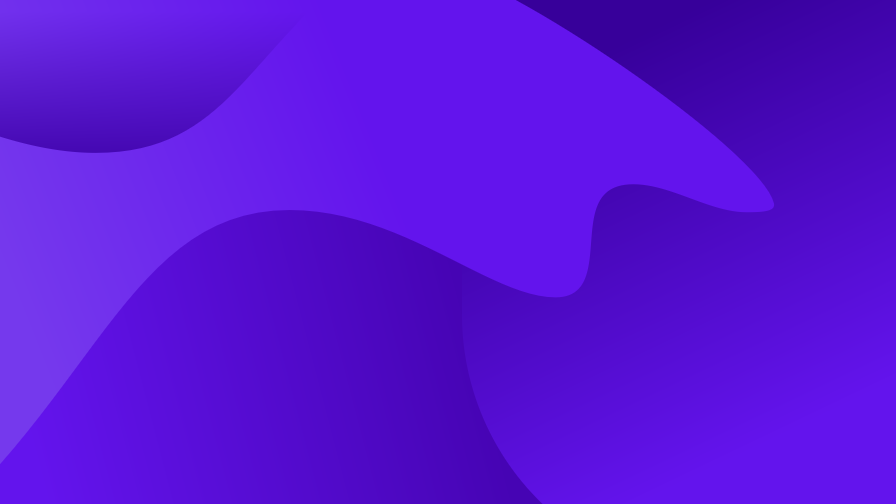
A Shadertoy shader for this background:

```glsl
// Draws a flowing violet ribbon with a shaded scoop over two gradient panels.

// Canvas units: 9 high, 16 wide at 16:9, origin at the lower left.
const float CANVAS_HEIGHT = 9.0;
const int CURVE_STEPS = 24;

const vec3 VIOLET = vec3(0.390, 0.078, 0.930);
const vec3 LILAC  = vec3(0.460, 0.222, 0.930);
const vec3 INDIGO = vec3(0.275, 0.015, 0.705);
const vec3 NIGHT  = vec3(0.215, 0.000, 0.605);
const vec3 SHADE  = vec3(0.270, 0.030, 0.700);

const vec2 PANEL_CENTER = vec2(12.94, 3.38);
const float PANEL_RADIUS = 4.69;
const float SCOOP_TOP = 8.8;
const float SCOOP_BOTTOM = 6.27;

// Closed outline, built edge by edge: squared distance and inside sign.
struct Outline { float dist2; float side; };

void addLine(inout Outline o, vec2 p, vec2 a, vec2 b) {
    vec2 e = b - a, w = p - a;
    vec2 off = w - e * clamp(dot(w, e) / dot(e, e), 0.0, 1.0);
    o.dist2 = min(o.dist2, dot(off, off));
    // Even-odd rule with a ray towards +x
    if ((a.y > p.y) != (b.y > p.y) && w.x < e.x * w.y / e.y) o.side = -o.side;
}

void addCurve(inout Outline o, vec2 p, vec2 a, vec2 b, vec2 c, vec2 d) {
    vec2 last = a;
    for (int i = 1; i <= CURVE_STEPS; i++) {
        float t = float(i) / float(CURVE_STEPS), s = 1.0 - t;
        vec2 next = s*s*s*a + 3.0*s*s*t*b + 3.0*s*t*t*c + t*t*t*d;
        addLine(o, p, last, next);
        last = next;
    }
}

float signedDistance(Outline o) { return o.side * sqrt(o.dist2); }

float ribbonDistance(vec2 p) {
    Outline o = Outline(1e6, 1.0);
    vec2 top = vec2(9.21, 9.0), tip = vec2(13.82, 5.37), beak = vec2(13.33, 5.21);
    vec2 notch = vec2(11.31, 5.71), neck = vec2(10.56, 4.73);
    vec2 lobe = vec2(9.92, 3.69), crest = vec2(5.17, 5.25), left = vec2(0.0, 0.71);
    addCurve(o, p, top, vec2(11.04, 8.0), vec2(13.65, 6.08), tip);
    addCurve(o, p, tip, vec2(13.85, 5.23), vec2(13.65, 5.21), beak);
    addCurve(o, p, beak, vec2(12.67, 5.21), vec2(11.98, 5.71), notch);
    addCurve(o, p, notch, vec2(10.67, 5.71), vec2(10.60, 5.25), neck);
    addCurve(o, p, neck, vec2(10.52, 4.21), vec2(10.50, 3.69), lobe);
    addCurve(o, p, lobe, vec2(8.75, 3.69), vec2(7.19, 5.25), crest);
    addCurve(o, p, crest, vec2(2.81, 5.25), vec2(1.98, 2.96), left);
    // Close outside the canvas
    addLine(o, p, left, vec2(-1.0, -0.43));
    addLine(o, p, vec2(-1.0, -0.43), vec2(-1.0, 10.0));
    addLine(o, p, vec2(-1.0, 10.0), vec2(7.38, 10.0));
    addLine(o, p, vec2(7.38, 10.0), top);
    return signedDistance(o);
}

float scoopDistance(vec2 p) {
    Outline o = Outline(1e6, 1.0);
    vec2 left = vec2(0.0, 6.56), low = vec2(1.71, SCOOP_BOTTOM), right = vec2(5.21, 8.48);
    addCurve(o, p, left, vec2(0.58, 6.38), vec2(1.15, SCOOP_BOTTOM), low);
    addCurve(o, p, low, vec2(3.50, SCOOP_BOTTOM), vec2(4.13, 7.33), right);
    addLine(o, p, right, vec2(6.6, 10.0));
    addLine(o, p, vec2(6.6, 10.0), vec2(-1.0, 10.0));
    addLine(o, p, vec2(-1.0, 10.0), vec2(-1.0, 6.9));
    addLine(o, p, vec2(-1.0, 6.9), left);
    return signedDistance(o);
}

// Right panel: straight left side that rounds off towards the bottom
float panelDistance(vec2 p) {
    return length(min(p - PANEL_CENTER, 0.0)) - PANEL_RADIUS;
}

// Linear gradient from point a (0) to point b (1)
float ramp(vec2 p, vec2 a, vec2 b) {
    return clamp(dot(p - a, b - a) / dot(b - a, b - a), 0.0, 1.0);
}

void mainImage(out vec4 fragColor, in vec2 fragCoord) {
    float pixel = CANVAS_HEIGHT / iResolution.y;
    vec2 p = fragCoord * pixel;

    // Background panels
    vec3 leftPanel = mix(VIOLET, INDIGO, ramp(p, vec2(0.63, 0.67), vec2(8.52, 2.73)));
    vec3 rightPanel = mix(NIGHT, VIOLET, ramp(p, vec2(11.88, 8.58), vec2(15.14, 1.76)));
    float panelMask = clamp(0.5 - panelDistance(p) / pixel, 0.0, 1.0);
    vec3 color = mix(leftPanel, rightPanel, panelMask);

    // Ribbon, with the scoop shaded into its upper left
    vec3 ribbon = mix(LILAC, VIOLET, ramp(p, vec2(0.0, 4.52), vec2(6.42, 7.06)));
    float scoopMask = clamp(0.5 - scoopDistance(p) / pixel, 0.0, 1.0);
    float scoopDepth = clamp((SCOOP_TOP - p.y) / (SCOOP_TOP - SCOOP_BOTTOM), 0.0, 1.0);
    ribbon = mix(ribbon, SHADE, scoopMask * scoopDepth);
    float ribbonMask = clamp(0.5 - ribbonDistance(p) / pixel, 0.0, 1.0);
    color = mix(color, ribbon, ribbonMask);

    fragColor = vec4(color, 1.0);
}
```
